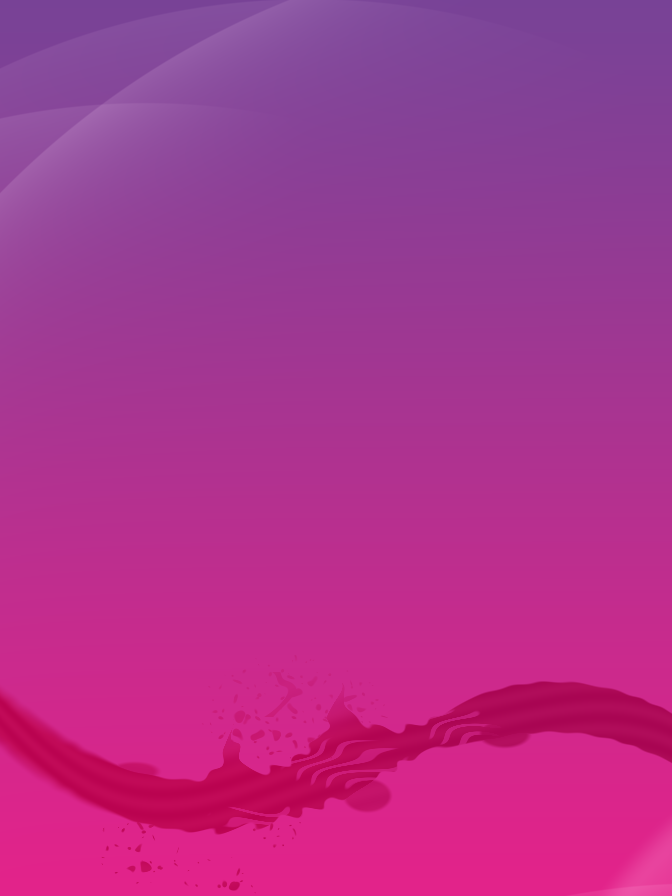
This background is drawn by a WebGL 1 fragment shader. Its source:

```glsl
precision highp float;
// Violet to magenta gradient with pale arcs of light and a crimson liquid ribbon.
// The ribbon is a band around a curve, torn by layered sines; its spray is cellular
// noise limited to soft zones, and each arc is the inner glow of a large circle.
uniform vec2 u_resolution;

float sq(float x) { return x * x; }

vec2 hash2(vec2 p) {
  return fract(sin(vec2(dot(p, vec2(127.1, 311.7)), dot(p, vec2(269.5, 183.3)))) * 4375.85);
}

// Light that starts at a circle's rim and decays inwards
float arcGlow(vec2 p, vec2 center, float radius, float softness, float reach) {
  float depth = radius - length(p - center);
  return smoothstep(0.0, softness, depth) * exp(-max(depth, 0.0) / reach);
}

// Height of the ribbon's middle line
float ribbonCurve(float x) {
  return 0.1 + 0.111 * smoothstep(0.228, 0.618, x)
       + 0.1 * sq(max(0.228 - x, 0.0) / 0.228)
       - 0.035 * sq(max(x - 0.618, 0.0) / 0.132);
}

// Soft elliptical zone, 1 in the middle and 0 at the rim
float zone(vec2 p, vec2 center, vec2 size) {
  return 1.0 - smoothstep(0.4, 1.0, length((p - center) / size));
}

float ellipse(vec2 p, vec2 center, vec2 size, float soft) {
  float d = (length((p - center) / size) - 1.0) * size.y;
  return 1.0 - smoothstep(-soft, soft, d);
}

// One random drop per cell, shrunk by weight
float drops(vec2 p, float cell, float weight, float soft) {
  vec2 q = p / cell;
  vec2 rnd = hash2(floor(q));
  vec2 local = fract(q) - 0.5 - 0.35 * (rnd - 0.5);
  float radius = 0.32 * weight * smoothstep(0.3, 1.0, rnd.x * 0.6 + rnd.y * 0.5);
  float d = length(local * vec2(1.0, 0.75 + 0.6 * rnd.y)) - radius;
  return (1.0 - smoothstep(-soft / cell, soft / cell, d)) * step(0.03, radius);
}

void main() {
  vec2 p = gl_FragCoord.xy / u_resolution * vec2(0.75, 1.0);
  float px = 1.0 / u_resolution.y;

  // Background gradient
  float t = 1.0 - p.y;
  t = mix(t, smoothstep(0.0, 1.0, t), 0.35);
  vec3 color = mix(vec3(0.47, 0.26, 0.59), vec3(0.89, 0.135, 0.54), t);

  // Arcs of light at the top
  float light = 0.12 * arcGlow(p, vec2(0.345, 0.193), 0.809, 2.0 * px, 0.1)
              * (1.0 - smoothstep(0.25, 0.72, p.x));
  light += 0.2 * arcGlow(p, vec2(0.674, 0.125), 0.944, 2.0 * px, 0.055)
         * (1.0 - smoothstep(0.2, 0.55, p.x));
  light += 0.15 * arcGlow(p, vec2(0.163, 0.105), 0.781, 2.0 * px, 0.09)
         * (1.0 - smoothstep(0.04, 0.36, p.x));
  color = mix(color, vec3(0.85, 0.68, 0.86), light);

  // Glow in the lower right corner
  float corner = 0.42 * arcGlow(p, vec2(1.148, -0.351), 0.6, 0.035, 0.07);
  corner += 0.15 * arcGlow(p, vec2(0.78, -0.785), 0.8, 2.0 * px, 0.03);
  color = mix(color, vec3(1.0, 0.62, 0.84), corner);

  // Ripples that roughen the liquid
  vec2 wobble = 0.003 * vec2(sin(p.y * 190.0 + 2.0 * sin(p.x * 110.0)),
                             sin(p.x * 170.0 + 2.0 * sin(p.y * 130.0)));
  vec2 q = p + wobble;

  // Ribbon body with two splash crowns on its upper edge
  float above = p.y - ribbonCurve(p.x);
  float splash = smoothstep(0.19, 0.27, p.x) * (1.0 - smoothstep(0.43, 0.52, p.x));
  float halfWidth = 0.028 - 0.012 * exp(-sq((p.x - 0.47) / 0.05));
  float crowns = 0.062 * exp(-abs(q.x - 0.258) / 0.011) + 0.068 * exp(-abs(q.x - 0.38) / 0.02);
  float ragged = wobble.y * (0.25 + 1.3 * splash);
  float soft = mix(0.012, 1.2 * px, smoothstep(0.02, 0.16, p.x));
  float body = smoothstep(-soft, soft, halfWidth + crowns + ragged - above)
             * smoothstep(-soft, soft, above + halfWidth - ragged);

  // Thin gaps torn along the flow
  float flow = sin(above * 420.0 + 3.0 * sin(p.x * 45.0) + 2.0 * sin(p.x * 97.0 + above * 160.0));
  float torn = zone(p, vec2(0.385, 0.148), vec2(0.1, 0.04))
             + zone(p, vec2(0.29, 0.088), vec2(0.08, 0.02))
             + zone(p, vec2(0.515, 0.187), vec2(0.06, 0.03));
  float gaps = smoothstep(0.35, 0.65, flow * min(torn, 1.0)) * 0.65;
  body *= (1.0 - gaps) * (1.0 - 0.75 * smoothstep(0.03, 0.095, above));

  // Rounded bulges hanging on the ribbon
  float bulges = 0.6 * ellipse(p, vec2(0.15, 0.139), vec2(0.026, 0.01), 2.0 * px);
  bulges = max(bulges, 0.65 * ellipse(p, vec2(0.41, 0.112), vec2(0.026, 0.018), 2.0 * px));
  bulges = max(bulges, 0.9 * ellipse(p, vec2(0.563, 0.181), vec2(0.028, 0.015), 2.0 * px));

  // Spray above and below the ribbon
  float spray = zone(p, vec2(0.325, 0.205), vec2(0.135, 0.075));
  spray = max(spray, zone(p, vec2(0.155, 0.05), vec2(0.055, 0.05)));
  spray = max(spray, zone(p, vec2(0.245, 0.01), vec2(0.055, 0.04)));
  spray = max(spray, zone(p, vec2(0.31, 0.075), vec2(0.04, 0.025)));
  float drip = max(drops(q, 0.021, spray, px), drops(q + 0.37, 0.013, spray, px));
  float strand = abs(q.x - 0.312 - 0.012 * sin(p.y * 90.0)) - 0.005;
  drip = max(drip, (1.0 - smoothstep(-px, px, strand)) * step(0.2, p.y) * step(p.y, 0.25));
  drip *= mix(0.85, 0.25, smoothstep(0.1, 0.24, p.y));

  // Crimson tint, darker to the right, with faint streaks
  vec3 crimson = mix(vec3(0.74, 0.02, 0.32), vec3(0.67, 0.03, 0.33), smoothstep(0.25, 0.6, p.x));
  crimson += 0.015 * sin(above * 260.0 + 4.0 * sin(p.x * 14.0));
  color = mix(color, crimson, 0.96 * max(body, max(bulges, drip)));

  gl_FragColor = vec4(color, 1.0);
}
```
